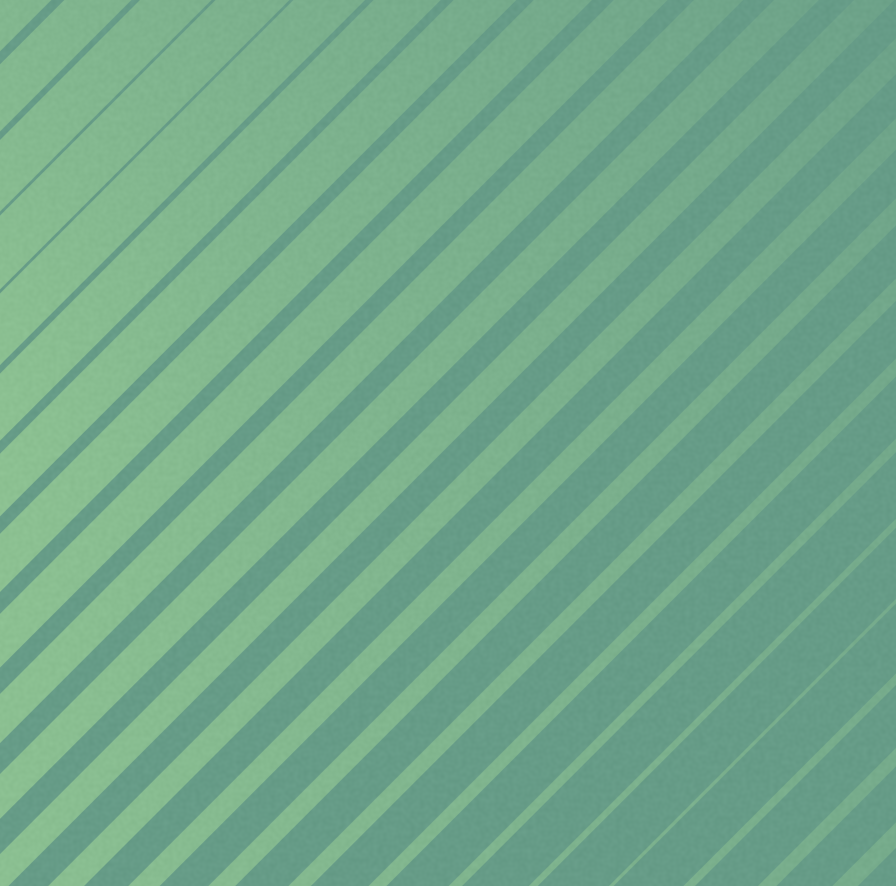
Reproduce this background procedurally as a Shadertoy shader.

```glsl
// Diagonal green stripes of changing width, with a soft side light and fine grain.

const vec3 BASE_COLOR  = vec3(0.400, 0.610, 0.530);
const vec3 LIGHT_COLOR = vec3(0.548, 0.755, 0.570);

// Stripe lengths are fractions of the canvas height, measured along x + depth.
const float STRIPE_PERIOD = 0.0878;
const float DARK_CENTER   = 0.3289;  // middle of one dark stripe
const float THIN_POS      = 0.2855;  // where dark stripes are thinnest
const float THICK_POS     = 1.6895;  // where dark stripes are widest
const float THIN_WIDTH    = 0.0020;
const float THICK_WIDTH   = 0.0828;
const float GROWTH        = 0.0575;
const float SHRINK        = 0.0900;

const float LIGHT_LEVEL = 0.97;
const float FADE_RIGHT  = 0.55;
const float FADE_TOP    = 0.25;
const vec2  GLOW_CENTER = vec2(0.0, 0.55);
const vec2  GLOW_SIZE   = vec2(0.25, 0.30);
const float GLOW_LEVEL  = 0.10;

const float GRAIN_SCALE  = 190.0;
const float GRAIN_AMOUNT = 0.018;

vec2 hashGradient(vec2 cell) {
    vec3 q = fract(cell.xyx * vec3(0.1031, 0.1030, 0.0973));
    q += dot(q, q.yzx + 33.33);
    float angle = 6.28318 * fract((q.x + q.y) * q.z);
    return vec2(cos(angle), sin(angle));
}

float gradientNoise(vec2 p) {
    vec2 cell = floor(p);
    vec2 f = fract(p);
    vec2 u = f * f * f * (f * (f * 6.0 - 15.0) + 10.0);
    vec2 e = vec2(1.0, 0.0);
    float a = dot(hashGradient(cell), f);
    float b = dot(hashGradient(cell + e.xy), f - e.xy);
    float c = dot(hashGradient(cell + e.yx), f - e.yx);
    float d = dot(hashGradient(cell + e.xx), f - e.xx);
    return mix(mix(a, b, u.x), mix(c, d, u.x), u.y);
}

// 0 inside a dark stripe, 1 inside a light one
float stripeMask(float along, float softness) {
    float growing = THIN_WIDTH + GROWTH * abs(along - THIN_POS);
    float shrinking = THICK_WIDTH - SHRINK * (along - THICK_POS);
    float darkWidth = min(growing, shrinking);
    float phase = fract((along - DARK_CENTER) / STRIPE_PERIOD + 0.5) - 0.5;
    float edge = abs(phase) * STRIPE_PERIOD - 0.5 * darkWidth;
    return smoothstep(-softness, softness, edge);
}

// Light fades to the right and the top, with a glow at the left side
float lightStrength(vec2 uv) {
    vec2 g = (uv - GLOW_CENTER) / GLOW_SIZE;
    return LIGHT_LEVEL - FADE_RIGHT * uv.x - FADE_TOP * uv.y * uv.y
         + GLOW_LEVEL * exp(-dot(g, g));
}

void mainImage(out vec4 fragColor, in vec2 fragCoord) {
    vec2 uv = fragCoord / iResolution.xy;
    vec2 p = fragCoord / iResolution.y;

    // Stripes
    float mask = stripeMask(p.x + 1.0 - p.y, 1.0 / iResolution.y);
    vec3 color = mix(BASE_COLOR, LIGHT_COLOR, mask * lightStrength(uv));

    // Paper grain
    float grain = gradientNoise(p * GRAIN_SCALE)
                + 0.5 * gradientNoise(p * GRAIN_SCALE * 0.47 + 17.0);
    color += GRAIN_AMOUNT * grain;

    fragColor = vec4(color, 1.0);
}
```
